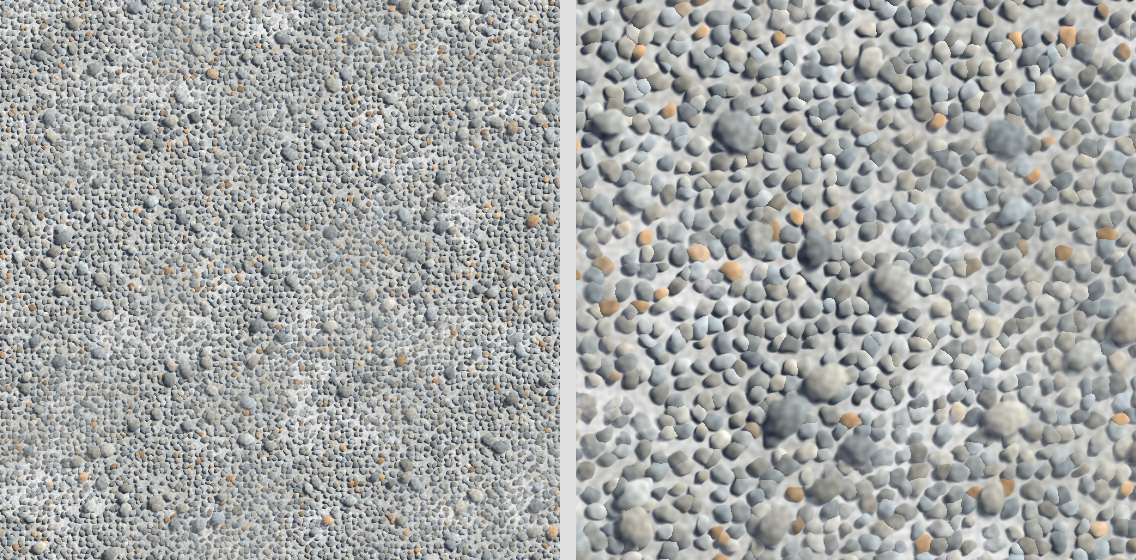
Left: the whole. Right: its middle third, enlarged.
A three.js fragment shader for this texture:

```glsl
// Exposed-aggregate concrete: small sunlit pebbles set in pale, dusty mortar.
varying vec2 vUv;

const vec2 SUN = vec2(0.78, 0.62);
const vec3 SHADOW = vec3(0.19, 0.22, 0.27);
const vec3 MORTAR = vec3(0.70, 0.70, 0.68);
const vec3 DUST = vec3(0.90, 0.90, 0.90);
const vec3 COOL_STONE = vec3(0.61, 0.65, 0.67);
const vec3 WARM_STONE = vec3(0.70, 0.68, 0.63);
const vec3 RUST_STONE = vec3(0.74, 0.61, 0.47);

vec2 hash2(vec2 p) {
  vec3 q = fract(p.xyx * vec3(0.1031, 0.1030, 0.0973));
  q += dot(q, q.yzx + 33.33);
  return fract((q.xx + q.yz) * q.zy);
}

mat2 rotation(float angle) {
  float c = cos(angle), s = sin(angle);
  return mat2(c, s, -s, c);
}

float cornerSlope(vec2 corner, vec2 offset) {
  float angle = 6.2832 * hash2(corner).x;
  return dot(vec2(cos(angle), sin(angle)), offset);
}

float gradientNoise(vec2 p) {
  vec2 i = floor(p), f = fract(p);
  vec2 u = f * f * f * (f * (f * 6.0 - 15.0) + 10.0);
  vec2 e = vec2(1.0, 0.0);
  float low = mix(cornerSlope(i, f), cornerSlope(i + e, f - e), u.x);
  float high = mix(cornerSlope(i + e.yx, f - e.yx), cornerSlope(i + 1.0, f - 1.0), u.x);
  return mix(low, high, u.y);
}

float fbm(vec2 p) {
  float sum = 0.0, amplitude = 0.6;
  for (int octave = 0; octave < 4; octave++) {
    sum += amplitude * gradientNoise(p);
    p = rotation(0.6) * p * 2.1 + 17.3;
    amplitude *= 0.55;
  }
  return sum;
}

vec3 stoneColor(vec2 rnd) {
  vec3 color = mix(COOL_STONE, WARM_STONE, rnd.x);
  color = mix(color, RUST_STONE, smoothstep(0.95, 0.98, rnd.x));
  return color * mix(0.82, 1.16, rnd.y);
}

// Lays one pebble per cell over the ground, with sun shading and thrown shadows.
vec3 layPebbles(vec3 ground, vec2 p, float seed, float share, float relief) {
  vec2 cell = floor(p);
  float top = -1.0, facing = 0.0, shadow = 0.0;
  vec3 stone = ground;
  for (int j = -1; j <= 1; j++) {
    for (int i = -1; i <= 1; i++) {
      vec2 id = cell + vec2(float(i), float(j));
      vec2 place = hash2(id + seed);
      vec2 form = hash2(id + seed + 57.0);
      vec2 kind = hash2(id + seed + 131.0);
      if (kind.x > share) continue;

      vec2 offset = p - id - 0.5 - 0.7 * (place - 0.5);
      float radius = mix(0.40, 0.66, form.x);
      mat2 turn = rotation(6.2832 * form.y);
      vec2 stretch = vec2(0.86, 1.18) / radius;
      float height = 1.0 - length(turn * offset * stretch);
      float sunward = 1.0 - length(turn * (offset + SUN * 0.27) * stretch);
      shadow = max(shadow, smoothstep(0.0, 0.4, sunward));
      if (height > top) {
        top = height;
        facing = dot(offset, SUN) / radius;
        stone = stoneColor(hash2(id + seed + 211.0));
      }
    }
  }
  stone *= 1.0 + 0.30 * relief * facing;
  stone = mix(stone, SHADOW, 0.65 * relief * (1.0 - smoothstep(-1.0, -0.25, facing)));
  ground = mix(ground, SHADOW, min(0.95 * relief, 1.0) * shadow);
  return mix(ground, stone, smoothstep(0.0, 0.28, top));
}

void main() {
  // Broad patches of dust and of weathered, deeper relief
  float dust = smoothstep(-0.12, 0.42, fbm(vUv * 7.0 + 3.7));
  float relief = mix(0.65, 1.2, smoothstep(-0.3, 0.3, fbm(vUv * 4.0 + 41.0)));

  // Mortar, then small pebbles, then a few large ones
  vec2 bend = vec2(gradientNoise(vUv * 130.0), gradientNoise(vUv * 130.0 + 71.0));
  vec2 p = vUv + bend * 0.0025;
  vec3 color = mix(MORTAR, DUST, 0.35 + 0.65 * dust);
  color = layPebbles(color, p * 92.0, 11.0, 0.96, relief);
  color = layPebbles(color, p * 46.0 + 0.37, 307.0, 0.09, relief);

  // Dust clinging to the stones and fine grit
  float cling = smoothstep(0.0, 0.45, fbm(vUv * 60.0 + 9.0) + 0.5 * dust - 0.25);
  color = mix(color, DUST, 0.65 * cling * dust);
  color += 0.13 * gradientNoise(vUv * 210.0) + 0.05 * fbm(vUv * 12.0 + 80.0);

  gl_FragColor = vec4(clamp(color, 0.0, 1.0), 1.0);
}
```
